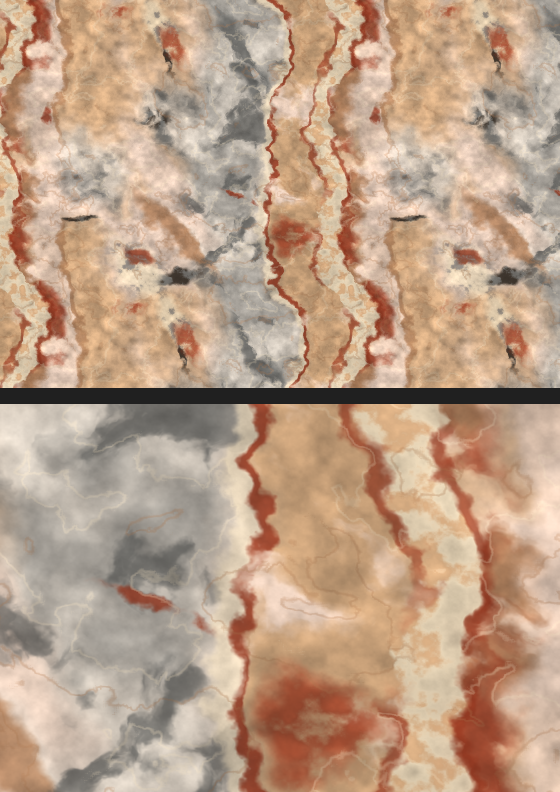
Top: the whole. Bottom: its middle third, enlarged.
Write a WebGL 2 fragment shader that draws this texture.

```glsl
#version 300 es
precision highp float;
// Polished onyx marble: sheared repeating slab with cream bands, rust veins and slate clouds.
uniform vec2 u_resolution;
out vec4 outColor;

// Repeat cell, in canvas heights
const float COLUMN = 0.847;
const float ROW = 0.764;
const float SHEAR = 0.038;
// Distortion and surface
const float COARSE_WARP = 0.10;
const float FINE_WARP = 0.055;
const float BAND_WIDTH = 0.034;
const float VEIN_WIDTH = 0.011;
const float GRAIN = 0.42;
// Palette
const vec3 PINK = vec3(0.89, 0.79, 0.72);
const vec3 CREAM = vec3(0.93, 0.86, 0.74);
const vec3 TAN = vec3(0.81, 0.65, 0.49);
const vec3 BROWN = vec3(0.66, 0.46, 0.31);
const vec3 PEARL = vec3(0.83, 0.79, 0.74);
const vec3 MIST = vec3(0.64, 0.62, 0.59);
const vec3 SLATE = vec3(0.38, 0.38, 0.37);
const vec3 DARK = vec3(0.20, 0.17, 0.14);
const vec3 RUST = vec3(0.57, 0.21, 0.12);
const float TAU = 6.2831853;

float hash(vec2 p) {
  vec3 q = fract(vec3(p.xyx) * 0.1031);
  q += dot(q, q.yzx + 33.33);
  return fract((q.x + q.y) * q.z);
}

// Value noise that wraps after a whole number of cells
float noise(vec2 p, float cells, float seed) {
  vec2 i = floor(p), f = fract(p);
  f = f * f * (3.0 - 2.0 * f);
  vec2 lo = mod(i, cells) + seed * 17.0, hi = mod(i + 1.0, cells) + seed * 17.0;
  return mix(mix(hash(lo), hash(vec2(hi.x, lo.y)), f.x),
             mix(hash(vec2(lo.x, hi.y)), hash(hi), f.x), f.y);
}

float fbm(vec2 t, float cells, float seed) {
  float sum = 0.0, amp = 0.52;
  for (int k = 0; k < 5; k++) {
    sum += amp * noise(t * cells, cells, seed + float(k));
    cells *= 2.0;
    amp *= 0.5;
  }
  return sum;
}

float wrap(float x) { return x - round(x); }
float stroke(float d, float w) { return 1.0 - smoothstep(0.25 * w, w, abs(d)); }
float between(float x, float a, float b, float soft) {
  return smoothstep(a - soft, a + soft, x) * (1.0 - smoothstep(b - soft, b + soft, x));
}

// Soft slanted ellipse, repeated with the cell
float blob(vec2 t, vec2 center, vec2 radius, float slant) {
  vec2 d = t - center;
  d -= round(d);
  d.x -= slant * d.y;
  return 1.0 - smoothstep(0.55, 1.2, length(d / radius));
}

float wave(float v, float phase) { return cos(TAU * (v - phase)); }

void main() {
  // Cell coordinates, v running downwards
  vec2 p = gl_FragCoord.xy / u_resolution.y;
  float v = (1.0 - p.y) / ROW;
  vec2 t = vec2((p.x - SHEAR * v) / COLUMN, v);
  vec2 coarse = vec2(fbm(t, 5.0, 1.0), fbm(t, 5.0, 9.0)) - 0.5;
  vec2 fine = vec2(fbm(t, 22.0, 3.0), fbm(t, 22.0, 12.0)) - 0.5;
  vec2 w = t + COARSE_WARP * coarse + FINE_WARP * fine;
  float cloud = fbm(w, 6.0, 5.0);
  float mottle = fbm(w, 13.0, 7.0);
  float grain = fbm(t, 40.0, 11.0);

  // Signed offsets from the thin vein and the cream band
  float vein = wrap(w.x - 0.83 - 0.045 * wave(w.y, 0.17) - 0.022 * wave(2.0 * w.y, 0.16));
  float band = wrap(w.x - 0.995 - 0.035 * wave(w.y, 0.15) - 0.025 * wave(2.0 * w.y, 0.26));
  float ribbon = wrap(w.x - 0.17 - 0.022 * wave(w.y, 0.25));

  // Broad zones
  vec3 c = mix(PINK, TAN, smoothstep(0.38, 0.64, cloud) * 0.75);
  float misty = between(vein, -0.27, -0.01, 0.05);
  c = mix(c, mix(PEARL, MIST, smoothstep(0.35, 0.62, cloud)), misty);
  float channel = between(vein, 0.0, 0.3, 0.012) * between(band, -0.3, 0.0, 0.012);
  c = mix(c, mix(PINK, TAN, smoothstep(0.28, 0.55, mottle)), channel);
  c = mix(c, PINK, 0.8 * between(ribbon, -0.09, 0.0, 0.015));

  // Tan agate with faint stripes
  float agate = max(blob(w, vec2(0.26, 0.2), vec2(0.12, 0.3), 0.05),
                    blob(w, vec2(0.18, 0.86), vec2(0.10, 0.15), 0.0));
  agate = max(agate, blob(w, vec2(0.43, 0.08), vec2(0.13, 0.13), 0.0)) * smoothstep(-0.01, 0.01, ribbon);
  c = mix(c, TAN * (1.0 + 0.07 * sin(95.0 * ribbon + 9.0 * cloud)), 0.85 * agate);
  c = mix(c, BROWN, 0.65 * stroke(ribbon, 0.014) * smoothstep(0.35, 0.5, cloud + 0.05));

  // Clouds, diagonal bands and white crusts
  float haze = max(blob(w, vec2(0.25, 0.57), vec2(0.12, 0.13), 0.2), blob(w, vec2(0.52, 0.40), vec2(0.12, 0.14), 0.3));
  c = mix(c, mix(PEARL, MIST, smoothstep(0.4, 0.55, mottle)), 0.85 * haze);
  c = mix(c, PINK, 0.9 * blob(w, vec2(0.48, 0.62), vec2(0.07, 0.24), 0.55));
  c = mix(c, BROWN, 0.75 * blob(w, vec2(0.50, 0.80), vec2(0.045, 0.17), 0.8));
  float crust = max(blob(w, vec2(0.38, 0.90), vec2(0.09, 0.11), 0.3), blob(w, vec2(0.48, 0.09), vec2(0.05, 0.10), 0.4));
  c = mix(c, mix(MIST, CREAM, smoothstep(0.33, 0.5, grain)), 0.8 * crust);

  // Slate flecks, streaks and dark pockets
  float flecks = smoothstep(0.53, 0.68, mottle) * max(misty, haze);
  float streak = blob(w, vec2(0.74, 0.22), vec2(0.045, 0.22), 0.38) * smoothstep(0.36, 0.54, fbm(vec2(w.x - 0.38 * wrap(w.y - 0.22), w.y * 0.5), 24.0, 15.0));
  c = mix(c, SLATE, max(0.75 * flecks, 0.85 * streak));
  float pocket = max(blob(w, vec2(0.45, 0.39), vec2(0.06, 0.04), 0.3), blob(w, vec2(0.50, 0.93), vec2(0.07, 0.035), 0.6));
  pocket = max(pocket, max(blob(w, vec2(0.50, 0.21), vec2(0.012, 0.06), 0.0), blob(w, vec2(0.21, 0.735), vec2(0.06, 0.014), 0.0)));
  c = mix(c, mix(DARK, SLATE, smoothstep(0.45, 0.65, grain)), 0.9 * pocket * smoothstep(0.3, 0.46, mottle));

  // Rust stains
  float stain = max(blob(w, vec2(0.33, 0.05), vec2(0.06, 0.03), 0.0), blob(w, vec2(0.52, 0.15), vec2(0.04, 0.07), 0.3));
  stain = max(stain, max(blob(w, vec2(0.38, 0.85), vec2(0.05, 0.035), 0.5), blob(w, vec2(0.86, 0.82), vec2(0.06, 0.06), 0.0)));
  stain = max(stain, max(blob(w, vec2(0.71, 0.67), vec2(0.016, 0.05), 1.1), blob(w, vec2(0.15, 0.41), vec2(0.02, 0.03), 0.0)));
  c = mix(c, RUST, 0.8 * stain * smoothstep(0.36, 0.56, grain * 0.5 + mottle * 0.5));
  float flank = between(band, 0.01, 0.085, 0.02) * smoothstep(0.28, 0.5, mottle);
  c = mix(c, mix(BROWN, RUST, smoothstep(0.42, 0.58, cloud)), 0.85 * flank);

  // Cream band with rust rims, then the thin vein
  float width = BAND_WIDTH * (0.45 + 1.2 * mottle);
  float rim = stroke(abs(band) - width, 0.013) * smoothstep(0.36, 0.52, cloud);
  c = mix(c, mix(CREAM, TAN, smoothstep(0.46, 0.66, grain)), 0.95 * (1.0 - smoothstep(width - 0.007, width, abs(band))));
  c = mix(c, RUST, 0.7 * rim);
  c = mix(c, CREAM, 0.7 * stroke(vein + 0.016, 0.018));
  c = mix(c, RUST, 0.85 * stroke(vein, VEIN_WIDTH) * smoothstep(0.3, 0.48, mottle));

  // Hairline contours and crystal grain
  float level = cloud * 7.0;
  float hair = 1.0 - smoothstep(0.0, 1.3 * fwidth(level) + 0.03, abs(fract(level) - 0.5));
  c = mix(c, mix(BROWN, CREAM, step(0.5, fract(floor(level) * 0.5))), 0.28 * hair);
  c *= 0.98 + GRAIN * (grain - 0.5) + 0.3 * (0.5 - mottle);
  outColor = vec4(clamp(c, 0.0, 1.0), 1.0);
}
```
